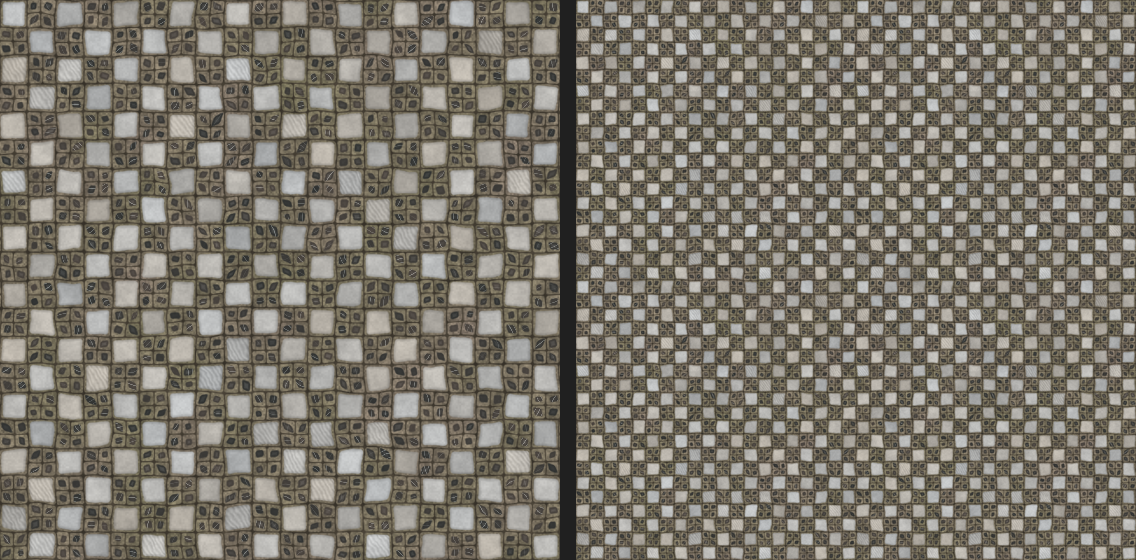
Left, the tile; right, the same tile 2 across and 2 down.
This pattern is drawn by a WebGL 1 fragment shader. Its source:

```glsl
precision highp float;
// Worn stone mosaic: pale square tiles alternating with clusters of four dark-eyed beads.
uniform vec2 u_resolution;

const float CELLS = 20.0;

float hash(vec2 id, float seed) {
  return fract(sin(dot(id, vec2(12.9898, 78.233)) + seed * 37.719) * 43758.5453);
}

// Value noise over the unit square, wrapping after a whole number of periods.
float wrapNoise(vec2 uv, float period, float seed) {
  vec2 p = uv * period;
  vec2 i = floor(p);
  vec2 f = fract(p);
  f = f * f * (3.0 - 2.0 * f);
  vec2 a = mod(i, period);
  vec2 b = mod(i + 1.0, period);
  return mix(mix(hash(a, seed), hash(vec2(b.x, a.y), seed), f.x),
             mix(hash(vec2(a.x, b.y), seed), hash(b, seed), f.x), f.y);
}

float roundBox(vec2 q, vec2 halfSize, float radius) {
  vec2 d = abs(q) - halfSize + radius;
  return length(max(d, 0.0)) + min(max(d.x, d.y), 0.0) - radius;
}

// 1 inside a shape, fading to 0 across its edge; never sharper than a pixel.
float inside(float d, float softness, float pixel) {
  float w = max(softness, pixel);
  return 1.0 - smoothstep(-w, w, d);
}

// Hand-cut irregularity: a random shear per piece.
vec2 shear(vec2 q, vec2 id, float amount) {
  vec2 k = vec2(hash(id, 1.0), hash(id, 2.0)) - 0.5;
  return q + q.yx * k * amount;
}

vec3 paleTile(vec2 q, vec2 id, vec2 uv, vec3 ground, vec3 rim, float wear, float pixel) {
  vec2 s = shear(q, id, 0.13);
  vec2 halfSize = vec2(0.425) - 0.03 * vec2(hash(id, 3.0), hash(id, 4.0));
  float chip = (wear - 0.5) * 0.035;
  float body = inside(roundBox(q, vec2(0.475), 0.1), 0.022, pixel);
  float d = roundBox(s, halfSize, 0.11) + chip;

  vec3 face = mix(vec3(0.70, 0.675, 0.635), vec3(0.70, 0.71, 0.715), hash(id, 5.0));
  face *= 0.92 + 0.18 * hash(id, 6.0);
  float cloud = wrapNoise(uv, 60.0, 7.0) * 0.6 + wrapNoise(uv, 140.0, 8.0) * 0.4;
  face *= 0.94 + 0.12 * cloud;
  face *= 1.0 + 0.12 * dot(q, vec2(hash(id, 9.0), hash(id, 10.0)) - 0.5);
  face *= 1.0 - 0.14 * smoothstep(-0.13, 0.0, d);

  // Faint diagonal polish marks on a few faces.
  float marks = sin(dot(q, vec2(38.0, 24.0)) + 6.0 * cloud);
  face += 0.035 * marks * step(0.88, hash(id, 11.0));
  return mix(mix(ground, rim, body), face, inside(d, 0.035, pixel));
}

vec3 darkBead(vec2 q, vec2 id, vec2 uv, vec3 ground, vec3 rim, float wear, float pixel) {
  float body = inside(roundBox(shear(q, id, 0.1), vec2(0.232), 0.085), 0.022, pixel);
  vec3 col = mix(ground, rim * (0.96 + 0.16 * hash(id, 12.0)), body);

  // Dark eye, with a paler centre and a soft edge.
  vec2 offset = 0.035 * (vec2(hash(id, 13.0), hash(id, 14.0)) - 0.5);
  vec2 s = shear(q + offset, id + 7.0, 0.8);
  vec2 halfSize = vec2(0.105) + 0.045 * vec2(hash(id, 15.0), hash(id, 16.0));
  float d = roundBox(s, halfSize, 0.075) + (wear - 0.5) * 0.03;
  vec3 eye = mix(vec3(0.17, 0.18, 0.18), vec3(0.28, 0.255, 0.235), hash(id, 17.0));
  eye += 0.11 * smoothstep(-0.03, -0.11, d) * hash(id, 18.0);

  // Glassy streaks, each bead at its own angle.
  float angle = 3.14159 * hash(id, 19.0);
  float bend = 4.0 * wrapNoise(uv, 80.0, 20.0);
  float wave = sin(dot(q, vec2(cos(angle), sin(angle))) * 42.0 + bend);
  float streak = smoothstep(0.65, 1.0, wave) * smoothstep(0.35, 1.0, hash(id, 21.0));
  eye += vec3(0.25, 0.26, 0.26) * streak;
  return mix(col, eye, inside(d, 0.035, pixel) * 0.94);
}

void main() {
  vec2 uv = gl_FragCoord.xy / u_resolution;
  float pixel = CELLS / min(u_resolution.x, u_resolution.y);

  // Gently uneven grid.
  vec2 wobble = vec2(wrapNoise(uv, 30.0, 30.0), wrapNoise(uv, 30.0, 31.0)) - 0.5;
  vec2 p = uv * CELLS + wobble * 0.11;
  vec2 cell = mod(floor(p), CELLS);
  vec2 bead = mod(floor(p * 2.0), CELLS * 2.0);

  // Grime, grain and a slight olive tint in the joints.
  float wear = wrapNoise(uv, 100.0, 32.0);
  float grain = wrapNoise(uv, 320.0, 33.0);
  float moss = wrapNoise(uv, 12.0, 34.0);
  vec3 ground = vec3(0.255, 0.23, 0.19) * (0.8 + 0.4 * wear);
  vec3 rim = mix(vec3(0.465, 0.42, 0.375), vec3(0.44, 0.42, 0.33), moss);
  rim *= 0.78 + 0.26 * grain + 0.2 * wear;

  // Checkerboard of the two kinds of cell.
  vec3 col;
  if (mod(cell.x + cell.y, 2.0) > 0.5) {
    col = paleTile(fract(p) - 0.5, cell, uv, ground, rim, wear, pixel);
  } else {
    col = darkBead(fract(p * 2.0) * 0.5 - 0.25, bead, uv, ground, rim, wear, pixel);
  }
  col *= 0.97 + 0.06 * grain;
  gl_FragColor = vec4(col, 1.0);
}
```
